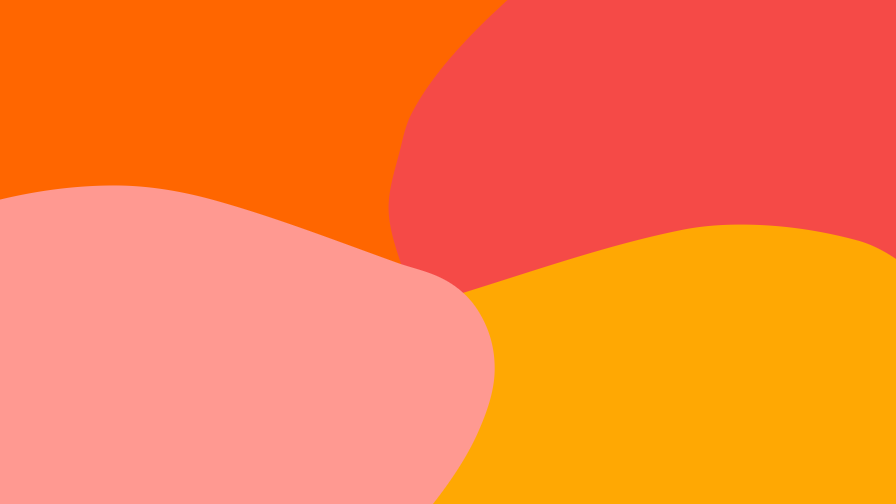
Write a WebGL 2 fragment shader that draws this background.

```glsl
#version 300 es
precision highp float;

// Four flat fields of colour: an orange ground overlapped by red, amber and
// pink hills. Each outline is a smooth cubic Hermite curve through a few knots,
// and the layers are painted back to front with antialiased edges.

uniform vec2 u_resolution;
out vec4 fragColor;

const vec3 ORANGE = vec3(1.00, 0.40, 0.00);
const vec3 RED    = vec3(0.96, 0.29, 0.28);
const vec3 AMBER  = vec3(1.00, 0.66, 0.01);
const vec3 PINK   = vec3(1.00, 0.60, 0.57);

// Knots hold (position, value, slope) in units of the canvas height.
const int KNOTS = 5;

// Left edge of the red field: x as a function of y.
const vec3 RED_SIDE[KNOTS] = vec3[KNOTS](
    vec3(0.4815, 0.794, -0.33), vec3(0.588, 0.771, 0.0),
    vec3(0.7037, 0.794, 0.25), vec3(0.7755, 0.817, 0.52),
    vec3(1.0, 1.007, 1.10));

// Crest of the amber hill: y as a function of x.
const vec3 AMBER_TOP[KNOTS] = vec3[KNOTS](
    vec3(0.919, 0.419, 0.31), vec3(1.354, 0.544, 0.20),
    vec3(1.470, 0.5544, 0.0), vec3(1.701, 0.523, -0.27),
    vec3(1.778, 0.486, -0.68));

// Crest of the pink hill: y as a function of x.
const vec3 PINK_TOP[KNOTS] = vec3[KNOTS](
    vec3(0.0, 0.604, 0.24), vec3(0.227, 0.632, 0.0),
    vec3(0.428, 0.602, -0.28), vec3(0.787, 0.479, -0.36),
    vec3(0.919, 0.419, -0.90));

// Right edge of the pink hill: x as a function of y.
const vec3 PINK_SIDE[KNOTS] = vec3[KNOTS](
    vec3(0.0, 0.859, 0.78), vec3(0.1435, 0.949, 0.44),
    vec3(0.2685, 0.9815, 0.0), vec3(0.375, 0.9537, -0.57),
    vec3(0.419, 0.919, -1.10));

// Cubic Hermite segment between knots a and b.
float hermite(vec3 a, vec3 b, float t) {
    float span = b.x - a.x;
    float u = (t - a.x) / span;
    float v = 1.0 - u;
    return v * v * ((1.0 + 2.0 * u) * a.y + u * span * a.z)
         + u * u * ((1.0 + 2.0 * v) * b.y - v * span * b.z);
}

// Curve through all knots, continued as a straight line past both ends.
float curve(vec3 knots[KNOTS], float t) {
    vec3 first = knots[0];
    vec3 last = knots[KNOTS - 1];
    if (t < first.x) return first.y + first.z * (t - first.x);
    if (t > last.x) return last.y + last.z * (t - last.x);
    float value = first.y;
    for (int i = 0; i < KNOTS - 1; i++) {
        if (t >= knots[i].x) value = hermite(knots[i], knots[i + 1], t);
    }
    return value;
}

// Coverage of the region where the field is positive, one pixel soft.
float coverage(float field) {
    float width = length(vec2(dFdx(field), dFdy(field)));
    return clamp(0.5 + field / max(width, 1e-6), 0.0, 1.0);
}

void main() {
    vec2 p = gl_FragCoord.xy / u_resolution.y;

    float red = coverage(p.x - curve(RED_SIDE, p.y));
    float amber = coverage(curve(AMBER_TOP, p.x) - p.y);
    float pink = min(coverage(curve(PINK_TOP, p.x) - p.y),
                     coverage(curve(PINK_SIDE, p.y) - p.x));

    // Paint back to front.
    vec3 color = mix(ORANGE, RED, red);
    color = mix(color, AMBER, amber);
    color = mix(color, PINK, pink);
    fragColor = vec4(color, 1.0);
}
```
